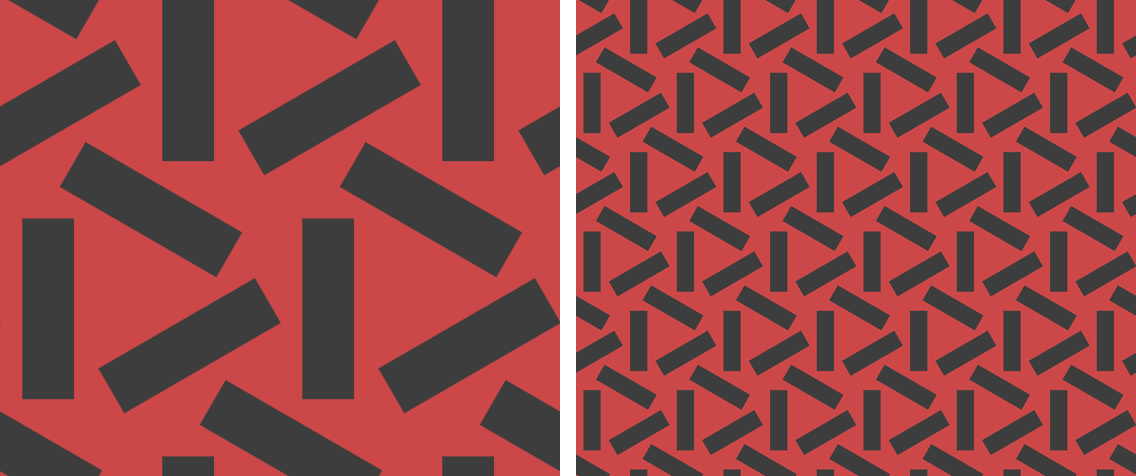
Left: one tile. Right: repeated 3 by 3.
Reproduce this pattern procedurally as a Shadertoy shader.

```glsl
const vec3 RED = vec3(0.800, 0.282, 0.282);
const vec3 CHARCOAL = vec3(0.239, 0.239, 0.239);
const vec2 BAR_HALF_SIZE = vec2(0.1899, 0.0544);
const float REPEATS_ACROSS = 2.0;

// Shortest offset on a plane that wraps every period
vec2 wrapOffset(vec2 offset, vec2 period) {
    return offset - period * round(offset / period);
}

vec2 rotate(vec2 p, float angle) {
    float c = cos(angle), s = sin(angle);
    return vec2(c * p.x + s * p.y, c * p.y - s * p.x);
}

float boxDistance(vec2 p, vec2 halfSize) {
    vec2 d = abs(p) - halfSize;
    return length(max(d, 0.0)) + min(max(d.x, d.y), 0.0);
}

// Three bars turned in steps of 60 degrees, repeated on a half-drop lattice
float barsDistance(vec2 p, vec2 period, vec2 halfSize) {
    vec2 centers[3] = vec2[3](
        vec2(0.1719, 0.3513), vec2(0.6771, 0.2737), vec2(0.5391, 0.5596));
    float nearest = 1.0;
    for (int bar = 0; bar < 3; bar++) {
        float angle = radians(90.0 - 60.0 * float(bar));
        for (int row = 0; row < 2; row++) {
            vec2 center = (centers[bar] + 0.5 * float(row)) * period;
            vec2 local = rotate(wrapOffset(p - center, period), angle);
            nearest = min(nearest, boxDistance(local, halfSize));
        }
    }
    return nearest;
}

void mainImage(out vec4 fragColor, in vec2 fragCoord) {
    // Canvas height is one unit
    vec2 p = fragCoord / iResolution.y;
    vec2 period = vec2(iResolution.x / iResolution.y / REPEATS_ACROSS, 1.0);

    // Antialiased flat fill
    float pixel = 1.0 / iResolution.y;
    float dist = barsDistance(p, period, BAR_HALF_SIZE);
    float coverage = 1.0 - smoothstep(-0.75 * pixel, 0.75 * pixel, dist);

    fragColor = vec4(mix(RED, CHARCOAL, coverage), 1.0);
}
```
